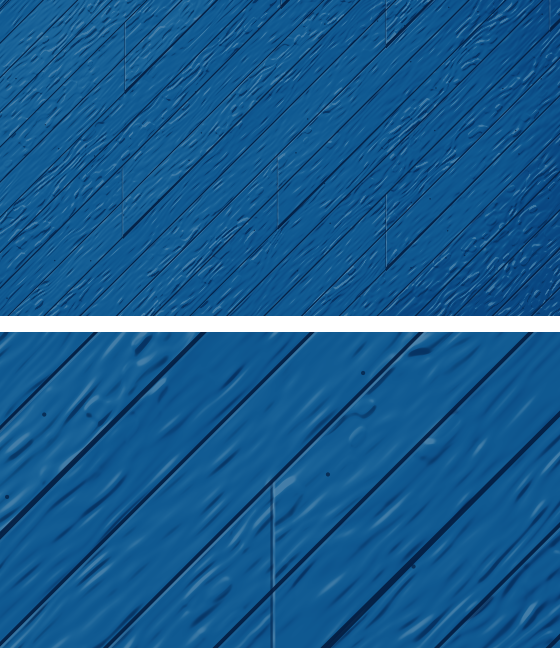
Top, the full canvas; bottom, a detail of the centre.
Reproduce this texture procedurally as a WebGL 1 fragment shader.

```glsl
precision highp float;
// Blue painted timber cladding: diagonal grained boards in pairs with upright butt joints.
uniform vec2 u_resolution;

const vec3 DEEP_BLUE = vec3(0.035, 0.275, 0.505);
const vec3 MID_BLUE = vec3(0.06, 0.35, 0.57);
const vec3 PALE_BLUE = vec3(0.115, 0.405, 0.61);
const vec3 GLINT = vec3(0.36, 0.55, 0.69);
const vec3 SHADOW = vec3(0.012, 0.11, 0.25);
const float BOARD_WIDTH = 0.081;

float hash(vec2 p) {
  return fract(sin(dot(p, vec2(127.1, 311.7))) * 43758.5453);
}

float noise(vec2 p) {
  vec2 i = floor(p), f = fract(p);
  f = f * f * (3.0 - 2.0 * f);
  return mix(mix(hash(i), hash(i + vec2(1.0, 0.0)), f.x),
             mix(hash(i + vec2(0.0, 1.0)), hash(i + 1.0), f.x), f.y);
}

// Soft-edged stroke around a zero distance.
float stroke(float d, float halfWidth, float px) {
  return 1.0 - smoothstep(halfWidth - px * 0.6, halfWidth + px * 0.6, abs(d));
}

// Board number counted across the slope; boards widen slightly to the lower right.
float boardCoord(vec2 p) {
  float t = p.x - p.y - 0.139;
  return 8.763 * t - 0.218 * t * t;
}

// Horizontal position of the joint in each pair of boards, staggered by parity.
float jointX(float pair) {
  float evenX = 1.222 + pair * (0.2124 + pair * 0.0234);
  float oddX = 0.6125 + pair * (0.2588 + pair * (0.0219 - pair * 0.01345));
  return mix(evenX, oddX, mod(pair, 2.0));
}

// Relief of the wood: x runs along the board, y is 0 to 1 across it.
float grainHeight(vec2 q, float seed) {
  vec2 shift = vec2(seed * 37.0, seed * 91.0);
  float warp = noise(q * vec2(5.0, 1.8) + shift);
  warp += 0.3 * noise(q * vec2(17.0, 4.0) + shift);
  float rings = sin(6.2832 * (q.y * 3.5 + warp * 4.0));
  float fibre = noise(q * vec2(24.0, 12.0) + shift + warp * 2.0);
  float chips = smoothstep(0.52, 0.72, noise(q * vec2(34.0, 6.0) + shift + warp));
  float rough = smoothstep(0.25, 0.75, noise(q * vec2(3.0, 1.0) + shift + 9.0));
  return 0.22 * rings * (0.4 + 0.6 * rough) + 0.65 * fibre + 0.5 * chips * rough;
}

void main() {
  float px = 1.0 / u_resolution.y;
  vec2 p = gl_FragCoord.xy * px;
  float aspect = u_resolution.x * px;

  // Board, pair and side of the joint
  float k = boardCoord(p);
  float board = floor(k);
  float pair = floor(k * 0.5);
  float jointDist = p.x - jointX(pair);
  float seed = hash(vec2(board, step(0.0, jointDist) + 3.0));
  vec2 q = vec2((p.x + p.y) * 0.7071, k - board);

  // Broad light falling from the left, plus a tint per board
  float light = 0.68 - 0.36 * p.x / aspect + 0.12 * (p.y - 0.5);
  light -= 0.22 * smoothstep(0.45, 0.85, distance(p / vec2(aspect, 1.0), vec2(0.4, 0.5)));
  light += 0.16 * (seed - 0.5) + 0.12 * (noise(p * 4.0) - 0.5);

  // Embossed grain lit from the upper left
  float relief = grainHeight(q, seed) - grainHeight(q + vec2(0.003, -0.07), seed);
  light += 0.55 * relief;
  vec3 color = mix(DEEP_BLUE, MID_BLUE, smoothstep(0.05, 0.5, light));
  color = mix(color, PALE_BLUE, smoothstep(0.45, 0.9, light));
  color = mix(color, GLINT, 0.6 * smoothstep(0.28, 0.65, relief));
  color = mix(color, SHADOW, 0.45 * smoothstep(0.25, 0.65, -relief));

  // Sparse nail dents
  vec2 cell = floor(p * 9.0);
  vec2 spot = 0.2 + 0.6 * vec2(hash(cell), hash(cell + 5.3));
  float dent = length(p - (cell + spot) / 9.0);
  color = mix(color, SHADOW, 0.7 * step(0.75, hash(cell + 2.1)) * stroke(dent, 0.0022, px));

  // Upright joint: broken pale edge with a thin shade on its left
  float wear = noise(vec2(pair * 7.0, p.y * 90.0));
  color = mix(color, SHADOW, 0.5 * stroke(jointDist + 0.0025, 0.0013, px));
  color = mix(color, GLINT, (0.25 + 0.55 * wear) * stroke(jointDist, 0.0014, px));

  // Grooves, thickened where a pair overhangs to the right of its joint
  float edge = floor(k + 0.5);
  float d = (k - edge) * BOARD_WIDTH;
  float past = p.x - jointX(edge * 0.5 - 1.0);
  float overhang = (1.0 - step(0.5, mod(edge, 2.0))) * step(0.0, past) * exp(-past * 4.5);
  float halfWidth = 0.0015 + 0.0006 * hash(vec2(edge, 8.0)) + 0.0028 * overhang;
  float gleam = hash(vec2(edge, 4.0)) * (0.3 + 0.5 * smoothstep(-0.2, 0.7, p.x - p.y));
  gleam *= 0.4 + 0.8 * noise(vec2(q.x * 30.0, edge));
  color = mix(color, GLINT, gleam * stroke(d - halfWidth - 0.0012, 0.0013, px));
  color = mix(color, SHADOW, 0.9 * stroke(d, halfWidth, px));

  gl_FragColor = vec4(color, 1.0);
}
```
